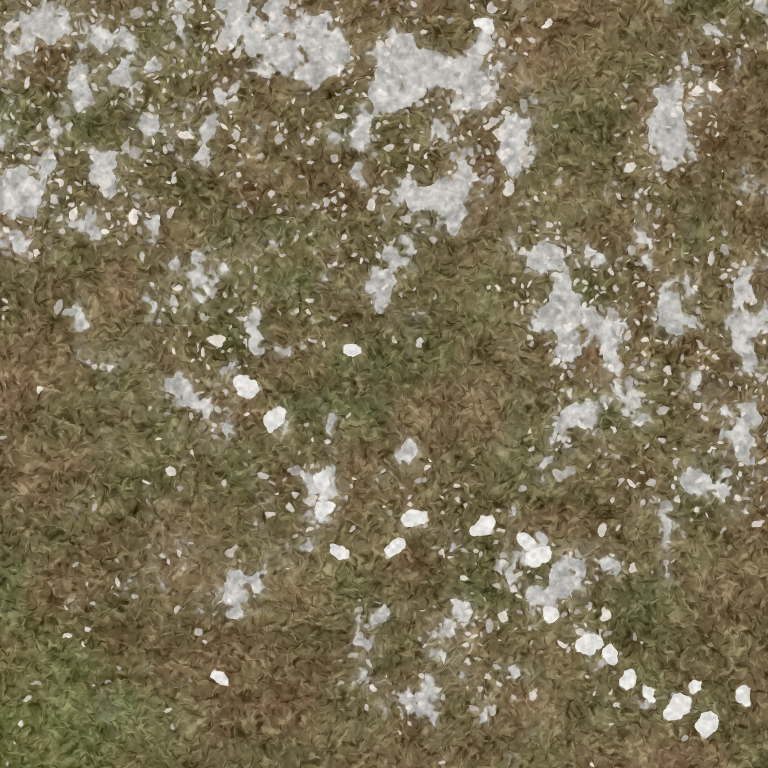
Reproduce this texture procedurally as a Shadertoy shader.

```glsl
// Dry olive grassland seen from above, strewn with pale limestone and pebbles.

const vec3 GRASS = vec3(0.425, 0.383, 0.265);
const vec3 DUST = vec3(0.55, 0.52, 0.45);
const vec3 LIMESTONE = vec3(1.0, 0.995, 0.975);
const vec3 PEBBLE = vec3(1.0, 0.97, 0.93);
const float TAU = 6.2831853;

float hash(vec2 p) {
    return fract(sin(dot(p, vec2(127.1, 311.7))) * 43758.5453);
}

vec2 hash2(vec2 p) {
    return vec2(hash(p), hash(p + 37.3));
}

mat2 rotation(float angle) {
    float c = cos(angle), s = sin(angle);
    return mat2(c, -s, s, c);
}

float noise(vec2 p) {
    vec2 cell = floor(p), f = fract(p);
    f = f * f * (3.0 - 2.0 * f);
    float low = mix(hash(cell), hash(cell + vec2(1, 0)), f.x);
    float high = mix(hash(cell + vec2(0, 1)), hash(cell + vec2(1, 1)), f.x);
    return mix(low, high, f.y);
}

// Layered noise, centred on zero.
float fbm(vec2 p, int octaves) {
    float sum = 0.0, weight = 0.5;
    mat2 turn = rotation(0.65);
    for (int i = 0; i < octaves; i++) {
        sum += weight * (noise(p) - 0.5);
        p = turn * p * 2.03 + 17.7;
        weight *= 0.5;
    }
    return sum;
}

// Diagonal line of boulders falling to the lower right.
float trail(vec2 uv) {
    float offset = uv.y - 0.473 + 0.62 * (uv.x - 0.286);
    offset += 0.05 * sin(uv.x * 17.0);
    return exp(-pow(offset / 0.035, 2.0)) * smoothstep(0.24, 0.3, uv.x);
}

// Stony ground is common in the upper half and sparse below.
float stoniness(vec2 uv) {
    float upper = smoothstep(0.3, 0.6, uv.y + 0.25 * (uv.x - 0.5));
    return fbm(uv * 8.0 + 4.0, 3) + mix(-0.16, 0.06, upper) + 0.13 * trail(uv);
}

// Overlapping soft strokes with random tones; length and width in cells.
float blades(vec2 uv, float scale, float seed, float tone) {
    vec2 p = uv * scale, cell = floor(p);
    float lean = TAU * noise(uv * 9.0 + seed);
    for (int y = -1; y <= 1; y++)
    for (int x = -1; x <= 1; x++) {
        vec2 id = cell + vec2(x, y);
        vec2 rnd = hash2(id + seed);
        vec2 q = rotation(lean + 2.4 * rnd.x) * (p - id - hash2(id + seed + 9.1));
        float cover = 1.0 - smoothstep(0.3, 1.0, length(q / vec2(0.85, 0.26)));
        tone = mix(tone, (rnd.y - 0.5) * 0.46, cover * 0.8);
    }
    return tone;
}

// Scattered rounded stones: x is coverage, y is brightness.
vec2 stones(vec2 uv, float scale, float seed, float amount, float trailOnly) {
    vec2 p = uv * scale, cell = floor(p);
    vec2 result = vec2(0.0);
    for (int y = -1; y <= 1; y++)
    for (int x = -1; x <= 1; x++) {
        vec2 id = cell + vec2(x, y);
        vec2 centre = id + 0.15 + 0.7 * hash2(id + seed);
        vec2 rnd = hash2(id + seed + 51.7);
        vec2 place = centre / scale;
        float chance = mix(smoothstep(-0.12, 0.28, stoniness(place)), trail(place), trailOnly);
        if (hash(id + seed + 83.1) > amount * chance) continue;
        vec2 q = rotation(rnd.x * TAU) * (p - centre) * vec2(1.0, 1.5);
        float edge = (length(q) - mix(0.2, 0.48, rnd.y)) / scale;
        float cover = 1.0 - smoothstep(-0.0014, 0.0014, edge);
        float bright = mix(0.64, 0.93, fract(rnd.x * 7.3 + rnd.y));
        if (cover > result.x) result = vec2(cover, bright);
    }
    return result;
}

void mainImage(out vec4 fragColor, in vec2 fragCoord) {
    vec2 uv = fragCoord / iResolution.y;
    vec2 ragged = uv + 0.014 * vec2(fbm(uv * 75.0, 3), fbm(uv * 75.0 + 31.0, 3));
    float grain = fbm(uv * 170.0, 2);

    // Matted grass in three sizes of tuft
    float tone = blades(ragged, 48.0, 3.0, 0.0);
    tone = blades(ragged, 80.0, 14.0, tone) * 0.85;
    tone = mix(tone, blades(ragged, 130.0, 29.0, tone), 0.75);
    tone += 0.22 * fbm(uv * 24.0, 3) + 0.2 * grain;
    vec3 color = GRASS + tone * vec3(1.0, 0.99, 0.88);

    // Rust, green and shaded drifts
    float hue = fbm(uv * 13.0 + 60.0, 3);
    color += hue * vec3(0.11, -0.02, 0.03);
    float greenCorner = 1.0 - smoothstep(0.05, 0.28, length(uv));
    color += greenCorner * vec3(-0.04, 0.02, -0.03);

    // Dusty soil and broken limestone crusts
    float crust = stoniness(uv) + 1.2 * fbm(ragged * vec2(30.0, 24.0), 4);
    color = mix(color, DUST + 0.9 * tone, 0.55 * smoothstep(0.0, 0.28, crust));
    float rockTone = 0.76 + 0.4 * fbm(ragged * 95.0, 3) + 0.25 * grain;
    color = mix(color, LIMESTONE * rockTone, 0.95 * smoothstep(0.24, 0.31, crust));

    // Pebbles, cobbles and the boulder trail
    vec2 pebbles = stones(ragged, 95.0, 5.0, 0.5, 0.0);
    vec2 cobbles = stones(ragged, 48.0, 22.0, 0.2, 0.0);
    vec2 boulders = stones(ragged, 23.0, 71.0, 0.7, 1.0);
    color = mix(color, PEBBLE * (pebbles.y + 0.3 * grain), 0.85 * pebbles.x);
    color = mix(color, PEBBLE * (cobbles.y + 0.3 * grain), 0.92 * cobbles.x);
    color = mix(color, LIMESTONE * (0.89 + 0.3 * grain), boulders.x);

    fragColor = vec4(clamp(color, 0.0, 1.0), 1.0);
}
```
